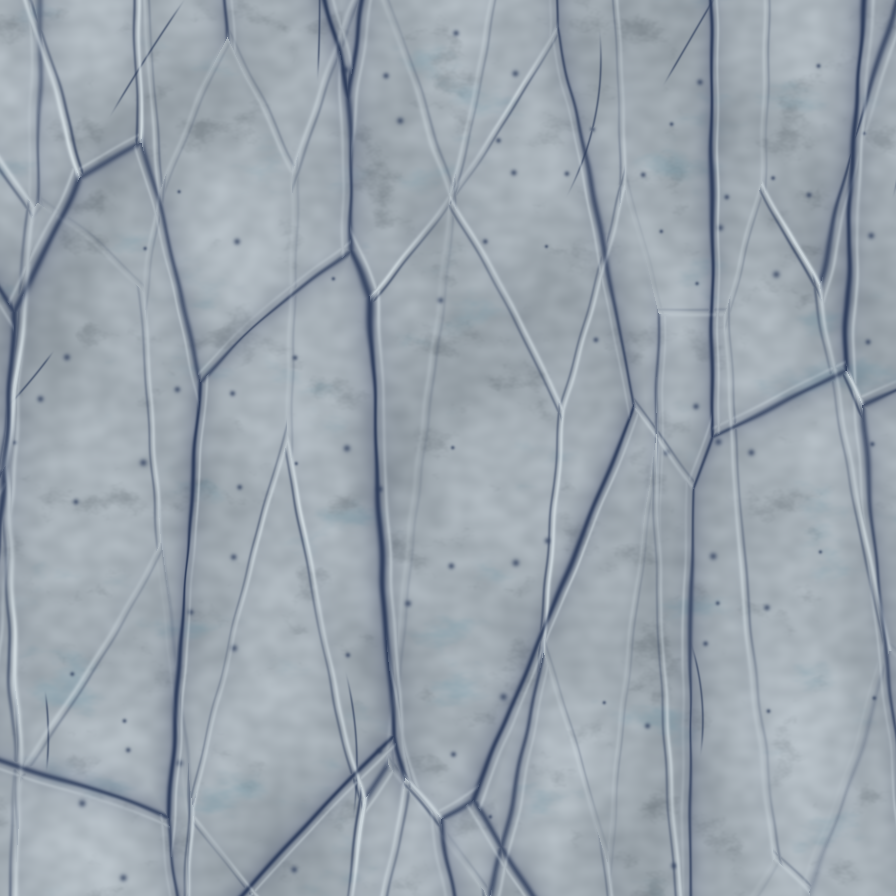
A WebGL 2 fragment shader for this texture:

```glsl
#version 300 es
precision highp float;
// Pale blue-grey ice slab with tall dark cracks, bright ridges, specks and scratches.

uniform vec2 u_resolution;
out vec4 fragColor;

const vec3 PALE = vec3(0.652, 0.690, 0.718);
const vec3 TEAL = vec3(0.46, 0.60, 0.66);
const vec3 SHADOW = vec3(0.39, 0.43, 0.53);
const vec3 INK = vec3(0.17, 0.23, 0.35);
const vec3 GLINT = vec3(0.83, 0.87, 0.89);

const vec2 CRACK_SCALE = vec2(5.2, 1.45);  // cells per canvas, across and up
const vec2 RIDGE_SCALE = vec2(7.5, 1.7);
const float CRACK_WIDTH = 0.0033;
const float RIDGE_WIDTH = 0.0024;
const float HALO_WIDTH = 0.011;
const float MOTTLE = 0.19;
const float SPECK_GRID = 17.0;
const float SCRATCH_GRID = 4.5;

vec2 hash2(vec2 p) {
    vec3 q = fract(p.xyx * vec3(0.1031, 0.1030, 0.0973));
    q += dot(q, q.yzx + 33.33);
    return fract((q.xx + q.yz) * q.zy);
}

float gradientDot(vec2 cell, vec2 offset) {
    float angle = 6.2832 * hash2(cell).x;
    return dot(vec2(cos(angle), sin(angle)), offset);
}

float noise(vec2 p) {
    vec2 i = floor(p), f = fract(p);
    vec2 u = f * f * f * (f * (f * 6.0 - 15.0) + 10.0);
    vec2 e = vec2(1.0, 0.0);
    return mix(mix(gradientDot(i, f), gradientDot(i + e, f - e), u.x),
               mix(gradientDot(i + e.yx, f - e.yx), gradientDot(i + 1.0, f - 1.0), u.x), u.y);
}

float fbm(vec2 p) {
    float sum = 0.0, gain = 0.5;
    for (int i = 0; i < 5; i++) {
        sum += gain * noise(p);
        p = mat2(1.6, 1.2, -1.2, 1.6) * p + 17.3;
        gain *= 0.55;
    }
    return sum;
}

// Soft stroke profile, never thinner than a pixel.
float stroke(float d, float width) {
    float w = max(width, 0.7 / u_resolution.y);
    return exp(-d * d / (w * w));
}

// Stretched Voronoi borders: x = ink, y = halo, z = glint, w = broad shade.
vec4 borders(vec2 uv, vec2 scale, float seed, float ridgeChance, float minStrength) {
    vec2 p = uv * scale, cell = floor(p), nearest = cell, toNearest = vec2(8.0);
    for (int j = -1; j <= 1; j++)
    for (int i = -1; i <= 1; i++) {
        vec2 id = cell + vec2(i, j);
        vec2 r = id + hash2(id + seed) - p;
        if (dot(r, r) < dot(toNearest, toNearest)) { toNearest = r; nearest = id; }
    }
    float pressure = clamp(0.85 + 0.9 * noise(uv * vec2(11.0, 7.0) + seed), 0.3, 1.25);
    vec4 marks = vec4(0.0);
    for (int j = -2; j <= 2; j++)
    for (int i = -2; i <= 2; i++) {
        if (i == 0 && j == 0) continue;
        vec2 id = nearest + vec2(i, j);
        vec2 r = id + hash2(id + seed) - p;
        vec2 across = r - toNearest;
        float d = dot(0.5 * (toNearest + r), across) / length(across * scale);
        float t = across.x > 0.0 ? d : -d;
        vec2 kind = hash2(nearest + id + seed * 3.0);
        float strength = mix(minStrength, 1.0, kind.y);
        float flip = kind.y > 0.5 ? 1.0 : -1.0;
        vec4 crack = vec4(stroke(t, CRACK_WIDTH * pressure) * 0.95,
                          exp(-d / HALO_WIDTH) * (t * flip > 0.0 ? 0.85 : 0.6),
                          stroke(t + flip * 0.0085, 0.002) * 0.5 * pressure,
                          exp(-d / 0.035));
        vec4 ridge = vec4(stroke(t - flip * 0.0055, 0.0018) * 0.65 * pressure,
                          exp(-d / HALO_WIDTH) * 0.25,
                          stroke(t, RIDGE_WIDTH) * pressure,
                          exp(-d / 0.035) * 0.3);
        marks = max(marks, strength * (kind.x < ridgeChance ? ridge : crack));
    }
    return clamp(marks, 0.0, 1.0);
}

float specks(vec2 uv) {
    vec2 p = uv * SPECK_GRID, id = floor(p);
    vec2 h = hash2(id + 71.0), center = 0.2 + 0.6 * hash2(id + 113.0);
    float d = length(fract(p) - center) / SPECK_GRID;
    return step(h.x, 0.26) * stroke(d, mix(0.002, 0.0042, h.y));
}

// Thin bent strokes, mostly upright.
float scratches(vec2 uv) {
    vec2 p = uv * SCRATCH_GRID, cell = floor(p);
    float ink = 0.0;
    for (int j = -1; j <= 1; j++)
    for (int i = -1; i <= 1; i++) {
        vec2 id = cell + vec2(i, j);
        vec2 h = hash2(id + 211.0), k = hash2(id + 307.0);
        float tilt = mix(-0.1, 0.75, h.x * h.x);
        vec2 q = (p - id - k) / SCRATCH_GRID;
        q = mat2(cos(tilt), sin(tilt), -sin(tilt), cos(tilt)) * q;
        float reach = mix(0.03, 0.1, k.x);
        float bend = (q.x + (k.y - 0.3) * 2.5 * q.y * q.y);
        float taper = 1.0 - smoothstep(0.5 * reach, reach, abs(q.y));
        ink = max(ink, step(h.y, 0.5) * taper * stroke(bend, 0.0013));
    }
    return ink;
}

void main() {
    vec2 uv = gl_FragCoord.xy / u_resolution.y;

    // Uneven spacing plus a slight hand-drawn wobble.
    vec2 warped = uv;
    warped.x += 0.07 * noise(uv * vec2(3.0, 0.8) + 5.0) + 0.004 * noise(uv * 15.0);
    warped.y += 0.02 * noise(uv * 4.0 + 40.0);
    vec4 cracks = borders(warped, CRACK_SCALE, 19.0, 0.22, 0.65);
    vec4 ridges = borders(warped + 0.37, RIDGE_SCALE, 53.0, 0.82, 0.1);
    vec4 marks = max(cracks, ridges * vec4(0.85, 0.8, 0.95, 0.6));

    // Clouded surface with grey smudges and teal stains.
    vec3 color = PALE + MOTTLE * fbm(uv * vec2(5.0, 4.0)) + 0.05 * noise(uv * vec2(38.0, 55.0));
    float smudge = smoothstep(0.12, 0.42, fbm(uv * vec2(13.0, 17.0) + 90.0));
    float stain = smoothstep(0.14, 0.45, fbm(uv * vec2(7.0, 13.0) + 30.0));
    color -= 0.09 * smudge;
    color = mix(color, TEAL, 0.4 * stain);

    color -= 0.055 * marks.w;
    color = mix(color, SHADOW, 0.75 * marks.y);
    color = mix(color, INK, 0.6 * max(scratches(uv), specks(uv)));
    color = mix(color, INK, marks.x);
    color = mix(color, GLINT, 0.9 * marks.z * (1.0 - 0.6 * cracks.x));
    fragColor = vec4(color, 1.0);
}
```
